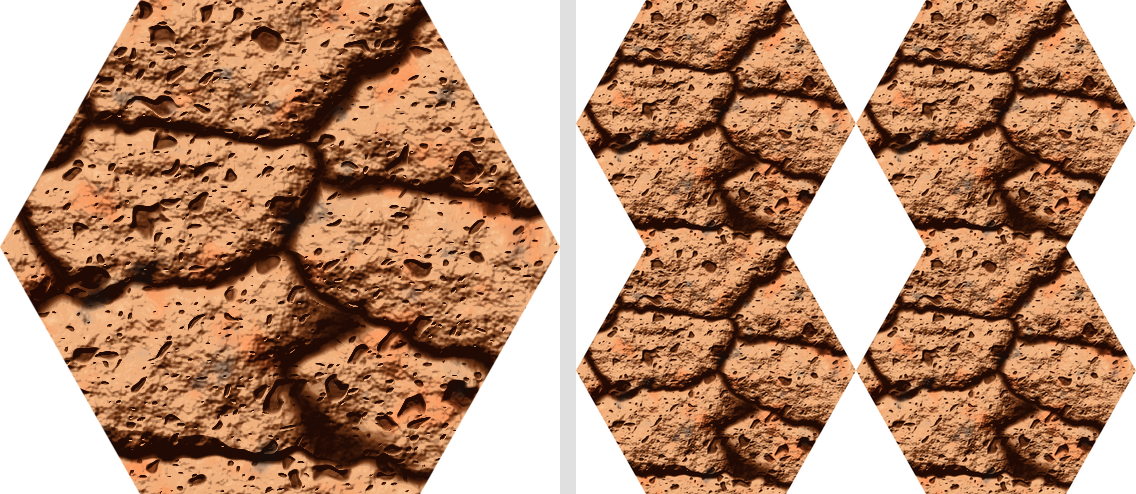
Left: one tile. Right: repeated 2 by 2.
This texture is drawn by a Shadertoy shader. Its source:

```glsl
const vec2 TILE = vec2(9.0, 8.0);          // canvas size in noise units
const vec2 STONE_GRID = vec2(2.0, 3.0);    // stones per tile
const vec3 SUN = vec3(-0.24, 0.64, 0.73);
const float WARP = 0.42;
const float ROUGHNESS = 0.29;
const float PIT_CHANCE = 0.55;
const float GAP_WIDTH = 0.11;
const float EPS = 0.02;                    // step for surface slopes

const vec3 BLACK_BROWN = vec3(0.13, 0.04, 0.015);
const vec3 DARK_BROWN = vec3(0.35, 0.16, 0.06);
const vec3 BROWN = vec3(0.54, 0.30, 0.15);
const vec3 TAN = vec3(0.74, 0.52, 0.36);
const vec3 LIGHT_TAN = vec3(0.94, 0.69, 0.49);
const vec3 HIGHLIGHT = vec3(1.0, 0.84, 0.66);
const vec3 RUST_TINT = vec3(1.04, 0.88, 0.78);
const vec3 LICHEN = vec3(1.0, 0.93, 0.86);

vec3 hash3(vec2 cell, vec2 period, float seed) {
    vec2 c = floor(mod(cell, period) + 0.5);
    uvec3 v = uvec3(ivec3(ivec2(c), int(seed)));
    v = v * 1664525u + 1013904223u;
    v.x += v.y * v.z; v.y += v.z * v.x; v.z += v.x * v.y;
    v ^= v >> 16u;
    v.x += v.y * v.z; v.y += v.z * v.x; v.z += v.x * v.y;
    return vec3(v >> 8u) / 16777216.0;
}

float corner(vec2 cell, vec2 f, vec2 o, vec2 period, float seed) {
    return dot(hash3(cell + o, period, seed).xy * 2.0 - 1.0, f - o);
}

// Gradient noise that wraps over the tile for whole frequencies
float noise(vec2 p, float freq, float seed) {
    p *= freq;
    vec2 period = TILE * freq, c = floor(p), f = p - c;
    vec2 u = f * f * f * (f * (f * 6.0 - 15.0) + 10.0);
    return mix(mix(corner(c, f, vec2(0, 0), period, seed), corner(c, f, vec2(1, 0), period, seed), u.x),
               mix(corner(c, f, vec2(0, 1), period, seed), corner(c, f, vec2(1, 1), period, seed), u.x), u.y);
}

float fbm(vec2 p, float seed) {
    float sum = 0.0, amp = 1.0, freq = 1.0;
    for (int i = 0; i < 5; i++) {
        sum += amp * noise(p, freq, seed + float(i));
        amp *= 0.52;
        freq *= 2.0;
    }
    return sum;
}

// Weighted cells: x = distance to the gap, y = random value of the stone
vec2 stone(vec2 p) {
    p += WARP * vec2(noise(p, 1.0, 11.0), noise(p, 1.0, 12.0) + 0.35 * noise(p, 3.0, 13.0));
    vec2 g = p / TILE * STONE_GRID, c = floor(g);
    float first = 9.0, second = 9.0, id = 0.0;
    for (int j = -1; j <= 1; j++)
    for (int i = -1; i <= 1; i++) {
        vec2 cell = c + vec2(i, j);
        vec3 h = hash3(cell, STONE_GRID, 23.0);
        float d = length(cell + 0.12 + 0.76 * h.xy - g) - 0.3 * h.z;
        if (d < first) { second = first; first = d; id = h.z; }
        else second = min(second, d);
    }
    return vec2(second - first, id);
}

float stoneHeight(vec2 s) {
    return (0.35 + 0.75 * s.y) * (1.0 - exp(-7.0 * s.x));
}

// Tilted oval holes in three sizes: x = depth, y = darkness
vec2 pits(vec2 p) {
    vec2 result = vec2(0.0);
    vec2 bend = 0.22 * vec2(noise(p, 3.0, 31.0), noise(p, 3.0, 32.0));
    for (int i = 0; i < 3; i++) {
        float freq = float(1 + i * i), seed = 40.0 + float(i);
        vec2 g = p * freq + bend * sqrt(freq) * 1.5, c = floor(g);
        vec3 h = hash3(c, TILE * freq, seed), k = hash3(c, TILE * freq, seed + 5.0);
        float size = mix(0.13, 0.4, h.z * h.z);
        vec2 v = g - c - 0.5 - (h.xy - 0.5) * (1.0 - 2.0 * size);
        float a = 0.4 + 1.4 * (k.y - 0.5);
        v = mat2(cos(a), -sin(a), sin(a), cos(a)) * v;
        float d = length(v * vec2(1.0, 1.3 + k.z)) / size;
        float on = step(k.x, PIT_CHANCE);
        result = max(result, on * vec2(size / freq * (1.0 - smoothstep(0.4, 1.0, d)),
                                       1.0 - smoothstep(0.45, 1.05, d)));
    }
    return result;
}

float surface(vec2 p) {
    return stoneHeight(stone(p)) + ROUGHNESS * fbm(p, 60.0) - pits(p).x;
}

// Shadow thrown by the stones lying towards the sun
float castShadow(vec2 p, float base) {
    float shade = 0.0;
    vec2 dir = normalize(SUN.xy);
    float rise = SUN.z / length(SUN.xy);
    for (int i = 1; i <= 6; i++) {
        float t = 0.14 * float(i);
        shade = max(shade, smoothstep(0.0, 0.1, stoneHeight(stone(p + dir * t)) - base - t * rise));
    }
    return shade;
}

vec3 rockColor(float tone) {
    vec3 col = mix(BLACK_BROWN, DARK_BROWN, smoothstep(0.04, 0.25, tone));
    col = mix(col, BROWN, smoothstep(0.25, 0.45, tone));
    col = mix(col, TAN, smoothstep(0.43, 0.64, tone));
    col = mix(col, LIGHT_TAN, smoothstep(0.64, 0.85, tone));
    return mix(col, HIGHLIGHT, smoothstep(0.98, 1.2, tone));
}

void mainImage(out vec4 fragColor, in vec2 fragCoord) {
    vec2 uv = fragCoord / iResolution.xy;
    vec2 p = uv * TILE;

    // Relief lighting
    vec2 s = stone(p);
    float h = surface(p);
    vec2 slope = vec2(surface(p + vec2(EPS, 0)) - h, surface(p + vec2(0, EPS)) - h) / EPS;
    float light = max(dot(normalize(vec3(-slope, 1.0)), normalize(SUN)), 0.0);
    float tone = 0.05 + 1.02 * light;
    tone *= 1.0 - 0.6 * castShadow(p, stoneHeight(s));
    tone *= 1.0 - 0.62 * pits(p).y;
    tone *= mix(0.12, 1.0, smoothstep(0.01, GAP_WIDTH, s.x + 0.05 * noise(p, 2.0, 71.0)));

    // Weathered patches
    float stain = fbm(p, 80.0);
    float lichen = smoothstep(0.22, 0.55, stain);
    tone *= 1.0 - 0.3 * lichen;
    tone += 0.09 * noise(p, 8.0, 90.0);
    vec3 col = rockColor(tone);
    col = mix(col, LICHEN * dot(col, vec3(0.3, 0.5, 0.2)), 0.55 * lichen);
    col *= mix(vec3(1.0), RUST_TINT, smoothstep(0.05, 0.5, fbm(p, 100.0)));

    // Hexagon on white
    vec2 q = abs(uv - 0.5) * 2.0;
    float aa = 2.0 / iResolution.x;
    float inside = smoothstep(-aa, aa, 1.0 - 0.5 * q.y - q.x);
    fragColor = vec4(mix(vec3(1.0), col, inside), 1.0);
}
```
